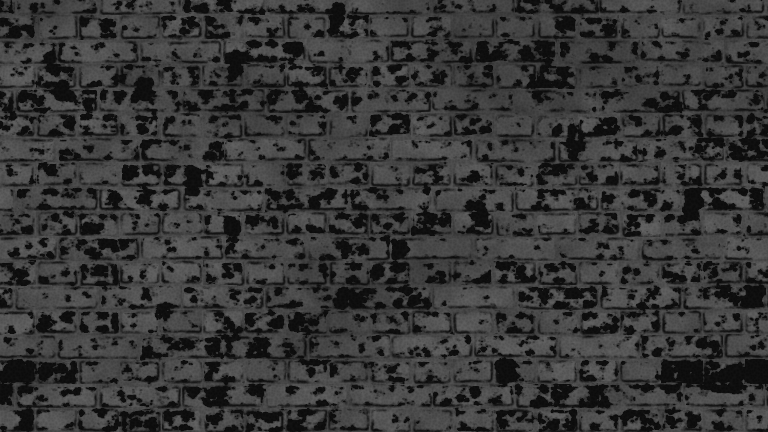
This texture is drawn by a WebGL 1 fragment shader. Its source:

```glsl
precision highp float;
// Worn dark brick wall: courses of long bricks alternate with courses of short
// ones. Rounded boxes give the bricks, layered cellular noise the flaking black
// paint, and layered sines the wobble, soot and uneven joints.

uniform vec2 u_resolution;

const float COURSES = 17.56;       // courses in the canvas height
const float COURSE_SHIFT = 0.4;    // part of a course cut off at the top
const float LONG_PITCH = 0.193;    // long brick plus joint, in canvas heights
const float JOINT = 0.0105;        // mortar width
const float BLACK = 0.055;
const float FACE = 0.325;
const float MORTAR = 0.295;

float hash(vec2 p) {
  p = fract(p * vec2(0.1031, 0.1137));
  p += dot(p, p.yx + 33.33);
  return fract((p.x + p.y) * p.x * 17.31);
}

// Distance to the nearest scattered point
float cells(vec2 p) {
  vec2 base = floor(p);
  float nearest = 2.0;
  for (int j = -1; j <= 1; j++) {
    for (int i = -1; i <= 1; i++) {
      vec2 cell = base + vec2(float(i), float(j));
      vec2 point = cell + vec2(hash(cell + 11.0), hash(cell + 57.0));
      nearest = min(nearest, distance(p, point));
    }
  }
  return nearest;
}

// Smooth field of rotated sines, about -0.9 to 0.9
float waves(vec2 p) {
  float sum = 0.0;
  float amp = 0.5;
  for (int i = 0; i < 5; i++) {
    sum += amp * sin(p.x + sin(p.y * 1.3 + float(i))) * cos(p.y - sin(p.x * 0.7));
    p = mat2(1.6, 1.2, -1.2, 1.6) * p + 3.1;
    amp *= 0.55;
  }
  return sum;
}

// Ragged blobs: low values are the hearts of the flecks
float flecks(vec2 p) {
  return 0.55 * cells(p * 28.0) + 0.3 * cells(p * 60.0 + 7.0)
       + 0.15 * cells(p * 125.0 + 19.0);
}

float roundedBox(vec2 p, vec2 halfSize, float radius) {
  vec2 q = abs(p) - halfSize + radius;
  return length(max(q, 0.0)) + min(max(q.x, q.y), 0.0) - radius;
}

// Signed distance to the brick, its id, and the height within its course
vec4 brickAt(vec2 p) {
  float course = (1.0 - p.y) * COURSES + COURSE_SHIFT;
  float row = floor(course);
  float isShort = mod(row, 2.0);
  float pitch = LONG_PITCH * mix(1.0, 0.5, isShort);
  float start = isShort > 0.5 ? 0.25 : 0.25 * mod(row, 4.0);
  float across = (p.x - 1.0 + start * LONG_PITCH) / pitch;
  vec2 id = vec2(floor(across), row);
  vec2 local = vec2((fract(across) - 0.5) * pitch, (0.5 - fract(course)) / COURSES);
  vec2 jitter = vec2(hash(id + 3.0), hash(id + 8.0)) - 0.5;
  vec2 halfSize = 0.5 * (vec2(pitch, 1.0 / COURSES) - JOINT) + jitter.yx * 0.003;
  return vec4(roundedBox(local - jitter * 0.004, halfSize, 0.006), id, local.y * COURSES);
}

// Large dark stains: low patches at both sides and a few scattered drips
float stains(vec2 p, float aspect) {
  float band = (p.y - 0.125) / 0.04;
  float sides = smoothstep(0.62, 0.85, abs(p.x - 0.46 * aspect));
  float drips = smoothstep(0.13, 0.03, cells(p * vec2(4.0, 2.5) + 2.0));
  return max(exp(-band * band) * sides * 0.75, drips * 0.7);
}

void main() {
  vec2 p = gl_FragCoord.xy / u_resolution.y;
  float aspect = u_resolution.x / u_resolution.y;
  float pixel = 1.0 / u_resolution.y;

  // Uneven bricks with rough edges
  vec2 wobble = vec2(waves(p * 11.0), waves(p.yx * 9.0 + 5.0)) * 0.003;
  vec4 brick = brickAt(p + wobble);
  float edge = brick.x + 0.0016 * waves(p * 130.0);
  float inside = smoothstep(pixel, -pixel, edge);
  float shade = hash(brick.yz + 21.0);
  float wear = hash(brick.yz + 40.0);

  // Face and mortar tones with soft soot and grain
  float soot = waves(p * 32.0 + shade * 9.0);
  float grain = cells(p * 150.0) - 0.45;
  float tone = mix(MORTAR, FACE + 0.05 * (shade - 0.5), inside);
  tone += 0.045 * soot + 0.06 * grain;
  tone *= 1.0 - 0.18 * smoothstep(-0.1, 0.6, waves(p * 5.0 + 1.0) + 0.5 * (p.y - 0.5));

  // Broken dark crevice, deepest under each brick
  float line = edge / 0.0035;
  float gaps = smoothstep(-0.3, 0.5, waves(p * 40.0 + 13.0) - 0.5 * brick.w);
  tone *= 1.0 - 0.75 * exp(-line * line) * gaps;

  // Flaking black paint with a sooty halo
  float level = 0.31 + 0.2 * (wear - 0.5) + 0.12 * soot;
  level += 0.05 * smoothstep(-0.015, 0.0, edge) - 0.2 * (1.0 - inside);
  level += 0.5 * stains(p + wobble * 3.0, aspect);
  float field = flecks(p * vec2(0.85, 1.0));
  float soft = max(0.02, 6.0 * pixel);
  tone *= mix(0.6, 1.0, smoothstep(level, level + 0.13, field));
  tone = mix(BLACK + 0.03 * grain, tone, smoothstep(level - soft, level + soft, field));

  gl_FragColor = vec4(vec3(clamp(tone, 0.04, 0.38)), 1.0);
}
```
